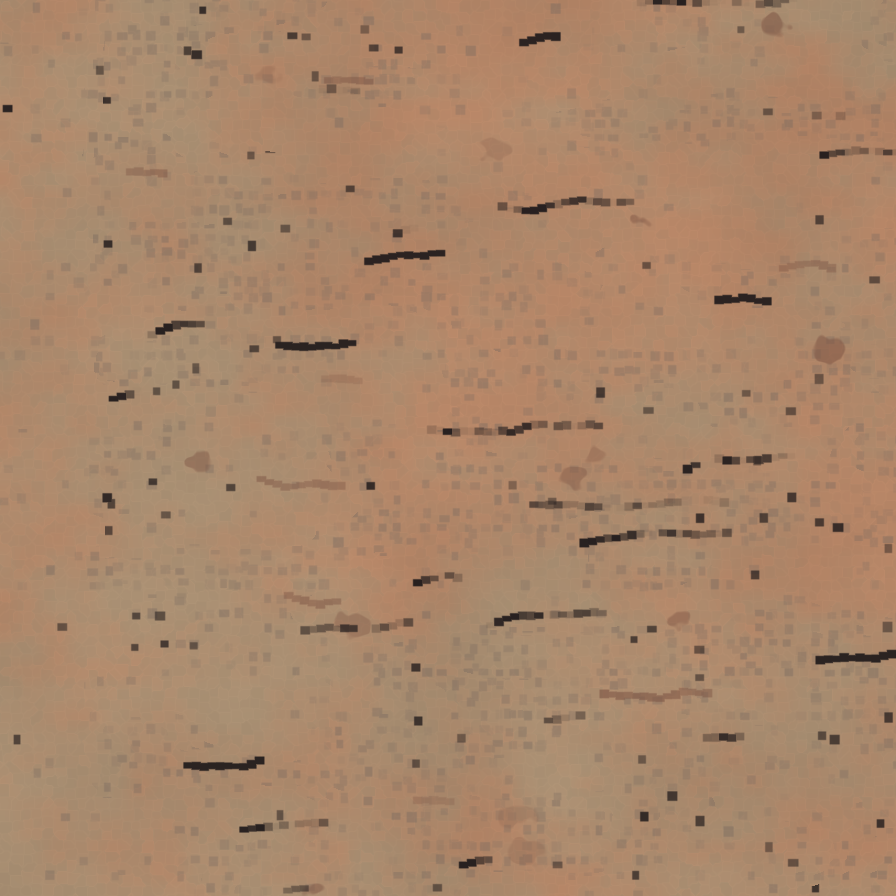
This texture is drawn by a Shadertoy shader. Its source:

```glsl
// Weathered tan parchment: soft orange and grey-tan clouds under a blocky mottle,
// then faint grey flecks, dark square specks, brown stains and broken, nearly
// horizontal ink streaks, each streak a chain of small boxes of varying strength.

const vec3 ORANGE_TAN = vec3(0.705, 0.515, 0.395);
const vec3 GREY_TAN   = vec3(0.655, 0.556, 0.445);
const vec3 FLECK_GREY = vec3(0.47, 0.41, 0.37);
const vec3 STAIN      = vec3(0.47, 0.31, 0.25);
const vec3 INK        = vec3(0.14, 0.115, 0.115);
const float SOFT = 0.0011;      // edge softness in canvas units
const float BLOCK = 0.0052;     // half side of one square mark
const int STREAKS = 34;
const int STAINS = 13;

float hash(vec2 p) {
    return fract(sin(dot(p, vec2(127.1, 311.7))) * 43758.5453);
}

vec2 hash2(vec2 p) {
    return vec2(hash(p), hash(p + 57.3));
}

float noise(vec2 p) {
    vec2 i = floor(p), f = fract(p);
    f = f * f * (3.0 - 2.0 * f);
    float low = mix(hash(i), hash(i + vec2(1, 0)), f.x);
    float high = mix(hash(i + vec2(0, 1)), hash(i + vec2(1, 1)), f.x);
    return mix(low, high, f.y);
}

float box(vec2 d, vec2 halfSize) {
    vec2 m = 1.0 - smoothstep(vec2(-SOFT), vec2(SOFT), abs(d) - halfSize);
    return m.x * m.y;
}

// Square-metric cells: x = random tone of the cell, y = light seam between cells
vec2 blockMottle(vec2 p) {
    vec2 cell = floor(p);
    float nearest = 9.0, second = 9.0, tone = 0.0;
    for (int y = -1; y <= 1; y++)
    for (int x = -1; x <= 1; x++) {
        vec2 id = cell + vec2(x, y);
        vec2 d = abs(p - id - 0.15 - 0.7 * hash2(id));
        float dist = max(d.x, d.y);
        if (dist < nearest) {
            second = nearest;
            nearest = dist;
            tone = hash(id + 9.1);
        } else second = min(second, dist);
    }
    return vec2(tone, 1.0 - smoothstep(0.0, 0.2, second - nearest));
}

// Scattered squares, at most one per grid cell; returns opacity
float squares(vec2 p, float cells, float chance, vec2 opacity, float seed) {
    vec2 id = floor(p * cells);
    vec2 key = id + seed;
    float margin = BLOCK * 1.25 * cells;
    vec2 centre = (id + mix(vec2(margin), vec2(1.0 - margin), hash2(key))) / cells;
    vec2 halfSize = BLOCK * mix(vec2(0.7), vec2(1.15), hash2(key + 3.7));
    float present = step(hash(key + 11.3), chance);
    return present * mix(opacity.x, opacity.y, hash(key + 21.9)) * box(p - centre, halfSize);
}

// Chain of boxes running right from start; solid = 1 gives an unbroken stroke
float streak(vec2 p, vec2 start, float len, float tilt, float solid, float seed) {
    vec2 d = p - start;
    float pitch = BLOCK * 1.7;
    float count = floor(len / pitch), here = floor(d.x / pitch);
    float cover = 0.0;
    for (float k = -1.0; k <= 1.0; k++) {
        float n = here + k;
        if (n < 0.0 || n > count) continue;
        vec2 key = vec2(n, seed);
        float along = (n + 0.5) * pitch;
        float sway = (noise(vec2(n * 0.3, seed)) - 0.5) * 0.009;
        vec2 centre = vec2(along, tilt * along + sway + (hash(key) - 0.5) * 0.002);
        float broken = 0.65 * hash(key + 5.3) + 0.65 * noise(vec2(n * 0.4, seed + 40.0));
        broken = smoothstep(0.2, 1.05, broken) * mix(1.15, 0.6, n / max(count, 1.0));
        float strength = min(mix(broken, 0.95, solid), 0.97);
        vec2 halfSize = BLOCK * vec2(1.05, mix(0.6, 0.95, hash(key + 8.1)));
        cover = max(cover, strength * box(d - centre, halfSize));
    }
    return cover;
}

void mainImage(out vec4 fragColor, in vec2 fragCoord) {
    vec2 p = fragCoord / iResolution.xy;
    float writing = smoothstep(0.09, 0.12, p.x);   // quiet left margin

    // Parchment ground
    float cloud = 0.45 * noise(p * 5.0 + 3.0) + 0.33 * noise(p * vec2(11.0, 15.0))
                + 0.22 * noise(p * vec2(32.0, 40.0));
    vec2 mottle = blockMottle(p * 82.0);
    float warmth = smoothstep(0.15, 0.85, cloud + 0.12 * (mottle.x - 0.5));
    vec3 color = mix(GREY_TAN, ORANGE_TAN, warmth);
    color *= 0.985 + 0.028 * mottle.x + 0.016 * mottle.y;
    color *= 0.975 + 0.05 * noise(p * 8.0 + 31.0);

    // Faint flecks, clustered in loose rows
    float rows = smoothstep(0.3, 0.8, noise(p * vec2(7.0, 22.0) + 12.0));
    float chance = mix(0.08, 0.42, rows) * mix(0.2, 1.0, writing);
    float fleck = squares(p, 62.0, chance, vec2(0.1, 0.42), 2.0);
    fleck = max(fleck, squares(p + 0.37, 55.0, chance, vec2(0.06, 0.35), 71.0));
    color = mix(color, FLECK_GREY, fleck);

    // Brown stains with ragged outlines
    for (int i = 0; i < STAINS; i++) {
        vec2 key = vec2(i, 17.0);
        vec2 d = p - hash2(key) * vec2(0.9, 1.0) - vec2(0.1, 0.0);
        float radius = mix(0.007, 0.017, hash(key + 2.0));
        float edge = length(d * vec2(0.85, 1.1)) + 0.013 * (noise(p * 95.0) - 0.5) - radius;
        float blot = 1.0 - smoothstep(-0.002, 0.002, edge);
        color = mix(color, STAIN, blot * mix(0.15, 0.5, hash(key + 6.0)));
    }

    // Streaks: every fourth is a pale brown smear, the rest are ink
    for (int i = 0; i < STREAKS; i++) {
        vec2 key = vec2(i, 4.0);
        float r = hash(key + 1.0);
        bool smear = i % 4 == 3;
        float solid = smear ? 0.75 : step(0.82, hash(key + 2.0));
        float len = mix(mix(0.03, 0.24, r * r), mix(0.04, 0.09, r), solid);
        float y = (float(i) + hash(key + 3.0)) / float(STREAKS);
        vec2 start = vec2(mix(0.1, 0.92, hash(key + 5.0)), y);
        float tilt = smear ? mix(-0.16, 0.04, r) : mix(-0.01, 0.1, hash(key + 7.0));
        float cover = streak(p, start, len, tilt, solid, float(i) * 3.0 + 1.0);
        float opacity = smear ? mix(0.25, 0.6, hash(key + 9.0)) : 1.0;
        color = mix(color, smear ? STAIN : INK, cover * opacity);
    }

    // Dark isolated specks
    float speck = squares(p, 30.0, 0.06 * writing, vec2(0.45, 0.95), 131.0);
    speck = max(speck, squares(p + 0.21, 38.0, 0.05 * rows * writing, vec2(0.3, 0.9), 211.0));
    color = mix(color, INK, speck);

    fragColor = vec4(color, 1.0);
}
```
